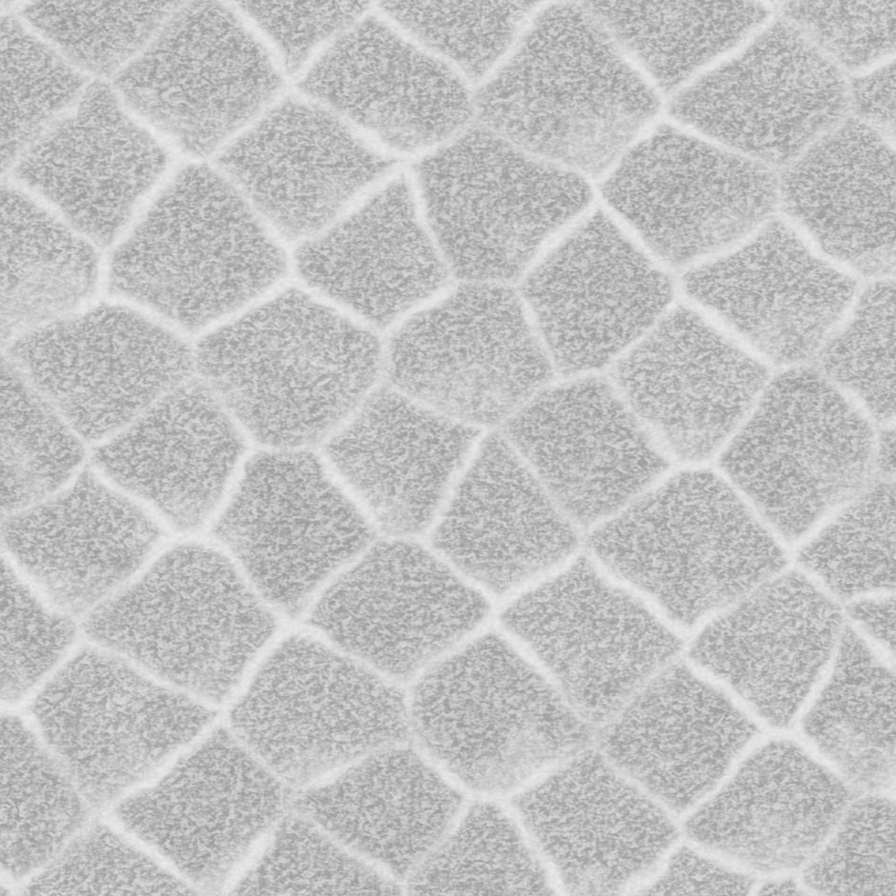
Write a Shadertoy shader that draws this texture.

```glsl
const vec2  STONE_SIZE   = vec2(0.218, 0.198); // diagonals of one stone
const float SITE_JITTER  = 0.46;
const float EDGE_WARP    = 0.013;
const float JOINT_WIDTH  = 0.042;              // in lattice units
const float HALO_WIDTH   = 0.13;
const vec2  GRAIN_FREQ   = vec2(125.0, 165.0);
const vec2  RELIEF_FREQ  = vec2(38.0, 62.0);
const float PIT_TONE     = 0.635;
const float PLATEAU_TONE = 0.825;
const float DUST_TONE    = 0.815;
const float JOINT_TONE   = 0.895;

vec2 hash2(vec2 p) {
    vec3 q = fract(p.xyx * vec3(0.1031, 0.1030, 0.0973));
    q += dot(q, q.yzx + 33.33);
    return fract((q.xx + q.yz) * q.zy);
}

float gradientDot(vec2 cell, vec2 offset) {
    return dot(hash2(cell + offset) * 2.0 - 1.0, -offset);
}

float gradientNoise(vec2 p) {
    vec2 i = floor(p), f = fract(p);
    vec2 w = f * f * f * (f * (f * 6.0 - 15.0) + 10.0);
    vec4 corner;
    for (int k = 0; k < 4; k++) {
        vec2 o = vec2(k & 1, k >> 1);
        corner[k] = dot(hash2(i + o) * 2.0 - 1.0, f - o);
    }
    vec2 rows = mix(corner.xz, corner.yw, w.x);
    return mix(rows.x, rows.y, w.y);
}

float fbm(vec2 p) {
    float sum = 0.0, amp = 1.0;
    for (int k = 0; k < 3; k++) {
        sum += amp * gradientNoise(p);
        p = mat2(1.6, 1.2, -1.2, 1.6) * p + 7.3;
        amp *= 0.55;
    }
    return sum;
}

vec2 siteOffset(vec2 cell) {
    return 0.5 + SITE_JITTER * (hash2(cell + 40.0) - 0.5);
}

// x: distance to the nearest joint, yz: vector from the stone centre, w: stone id
vec4 stones(vec2 p) {
    vec2 i = floor(p), f = fract(p);
    vec2 nearCell = vec2(0.0), nearVec = vec2(0.0);
    float nearest = 8.0;
    for (int y = -1; y <= 1; y++)
    for (int x = -1; x <= 1; x++) {
        vec2 cell = vec2(x, y);
        vec2 r = cell + siteOffset(i + cell) - f;
        if (dot(r, r) < nearest) {
            nearest = dot(r, r);
            nearVec = r;
            nearCell = cell;
        }
    }
    float edge = 8.0;
    for (int y = -2; y <= 2; y++)
    for (int x = -2; x <= 2; x++) {
        vec2 cell = nearCell + vec2(x, y);
        vec2 r = cell + siteOffset(i + cell) - f;
        vec2 across = r - nearVec;
        if (dot(across, across) > 1e-4)
            edge = min(edge, dot(0.5 * (r + nearVec), normalize(across)));
    }
    return vec4(edge, -nearVec, hash2(i + nearCell + 90.0).x);
}

void mainImage(out vec4 fragColor, in vec2 fragCoord) {
    vec2 p = fragCoord / iResolution.y;

    // Diamond lattice with gently bent edges
    vec2 warp = vec2(fbm(p * 13.0), fbm(p * 13.0 + 31.0));
    vec2 q = (p + EDGE_WARP * warp) / STONE_SIZE;
    vec4 stone = stones(vec2(q.x + q.y, q.x - q.y) + 20.0);
    float height = 0.5 * (stone.y - stone.z);

    // Rough stone face
    float broad = fbm(p * 11.0 + 5.0);
    float relief = fbm(p * RELIEF_FREQ + warp * 2.0);
    float grain = gradientNoise(p * GRAIN_FREQ + relief)
                + 0.75 * gradientNoise(p * GRAIN_FREQ * 1.9 + 17.0);
    float rough = smoothstep(-0.6, 0.6, grain + 0.3 * relief);
    float tone = mix(PIT_TONE, PLATEAU_TONE, rough);
    tone += 0.025 * broad + 0.02 * (stone.w - 0.5);

    // Pale dust gathered at the lower side of the stones
    float dust = smoothstep(0.0, 0.55, -height + 0.65 * broad + 0.22 * relief - 0.07);
    float dustTone = DUST_TONE + 0.085 * grain + 0.05 * relief;
    tone = mix(tone, dustTone, 0.8 * dust);

    // Powdery joints, broken and uneven in width
    float ragged = stone.x + 0.05 * relief + 0.014 * grain;
    float strength = smoothstep(-0.42, 0.3, fbm(p * 8.0 + 60.0));
    float halo = 1.0 - smoothstep(0.0, HALO_WIDTH, ragged);
    float width = JOINT_WIDTH * (0.55 + 1.1 * strength);
    float core = 1.0 - smoothstep(0.15 * width, 1.3 * width, ragged);
    tone = mix(tone, dustTone, 0.6 * halo);
    tone = mix(tone, JOINT_TONE + 0.05 * grain, core * (0.3 + 0.65 * strength));

    fragColor = vec4(vec3(clamp(tone, 0.0, 1.0)), 1.0);
}
```
